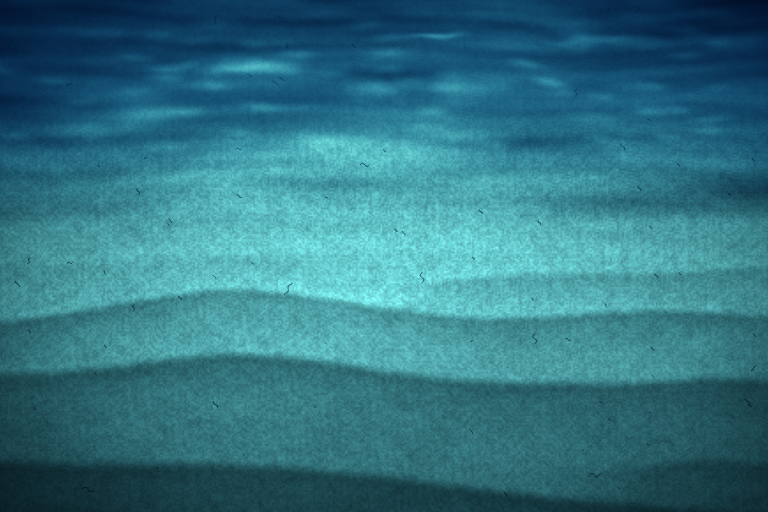
This texture is drawn by a WebGL 1 fragment shader. Its source:

```glsl
precision highp float;
// Rippled sand on a shallow sea floor, fading into deep blue water.
// A wide pool of light is shaded by soft dune crests (line plus bumps), then
// dappled with stretched cellular glints, layered sines, grain and debris.

uniform vec2 u_resolution;

const vec2 LIGHT_CENTER = vec2(0.51, 0.46);
const vec2 LIGHT_SIZE = vec2(0.55, 0.30);
const float AMBIENT = 0.36;
const float LIGHT_GAIN = 0.48;
const float VIGNETTE = 0.55;
const float GLINT_GAIN = 0.17;
const float RIPPLE_GAIN = 0.022;
const float MOTTLE_GAIN = 0.11;
const float GRAIN_GAIN = 0.20;
const float FLECK_GAIN = 0.16;
const float DEBRIS_GAIN = 0.45;
// Each channel is gain * light ^ power, so dim areas shift in hue.
const vec3 SAND_GAIN = vec3(0.54, 1.01, 1.0);
const vec3 SAND_POWER = vec3(1.36, 1.10, 1.0);
const vec3 WATER_GAIN = vec3(0.64, 1.11, 1.0);
const vec3 WATER_POWER = vec3(2.6, 1.57, 1.0);

vec2 hash2(vec2 c) {
  vec2 k = vec2(dot(c, vec2(127.1, 311.7)), dot(c, vec2(269.5, 183.3)));
  return fract(sin(k) * 43758.55);
}

// Smooth value noise, -0.5 to 0.5.
float noise(vec2 p) {
  vec2 c = floor(p), f = fract(p);
  f = f * f * (3.0 - 2.0 * f);
  float low = mix(hash2(c).x, hash2(c + vec2(1.0, 0.0)).x, f.x);
  float high = mix(hash2(c + vec2(0.0, 1.0)).x, hash2(c + 1.0).x, f.x);
  return mix(low, high, f.y) - 0.5;
}

// Soft spots of random strength around cell points.
float spots(vec2 p, float radius, float rarity) {
  vec2 base = floor(p);
  float sum = 0.0;
  for (int j = -1; j <= 1; j++) {
    for (int i = -1; i <= 1; i++) {
      vec2 c = base + vec2(float(i), float(j));
      vec2 d = (c + hash2(c) - p) / radius;
      sum += smoothstep(rarity, 1.0, hash2(c + 31.0).y) * exp(-dot(d, d));
    }
  }
  return sum;
}

float bump(float x, float center, float width) {
  float t = (x - center) / width;
  return exp(-t * t);
}

float patchAt(vec2 uv, vec2 center, vec2 size) {
  vec2 t = (uv - center) / size;
  return exp(-dot(t, t));
}

// Dark lee below a crest, thin lit lip above it.
float dune(float y, float crest, float depth, float reach, float soft) {
  float d = crest - y;
  float below = smoothstep(-soft, 2.0 * soft, d);
  float lee = below * exp(-max(d, 0.0) / reach);
  float lip = (1.0 - below) * exp(min(d, 0.0) / 0.03);
  return 1.0 + depth * (0.25 * lip - lee);
}

// A thin short strand in a few of the cells.
float debris(vec2 p, float scale, float pixel) {
  vec2 cell = floor(p * scale);
  vec2 r = hash2(cell + 17.0);
  vec2 q = fract(p * scale) - 0.25 - 0.5 * hash2(cell);
  float angle = 6.283 * r.x;
  vec2 along = vec2(cos(angle), sin(angle));
  float reach = 0.01 + 0.09 * r.y * r.y;
  q += along.yx * 0.025 * sin(dot(q, along) * 45.0);
  float d = length(q - along * clamp(dot(q, along), -reach, reach)) / scale;
  return step(0.78, fract(r.x * 7.3 + r.y)) * (1.0 - smoothstep(0.0, 0.0012 + 0.6 * pixel, d));
}

void main() {
  vec2 uv = gl_FragCoord.xy / u_resolution;
  vec2 p = gl_FragCoord.xy / u_resolution.y;
  float x = uv.x;
  float pixel = 1.0 / u_resolution.y;
  float far = smoothstep(0.55, 0.85, uv.y);
  float y = uv.y + 0.006 * noise(p * vec2(9.0, 14.0)) + 0.004 * noise(p * 70.0);

  // Pool of light and its broad patches
  float light = AMBIENT + LIGHT_GAIN * patchAt(uv, LIGHT_CENTER, LIGHT_SIZE);
  light += 0.15 * patchAt(uv, vec2(0.44, 0.70), vec2(0.15, 0.032));
  light += 0.10 * patchAt(uv, vec2(0.30, 0.645), vec2(0.09, 0.035));
  light -= 0.10 * patchAt(uv, vec2(0.44, 0.642), vec2(0.12, 0.014));
  light -= 0.11 * patchAt(uv, vec2(0.70, 0.715), vec2(0.11, 0.025));
  light -= 0.16 * patchAt(uv, vec2(0.79, 0.597), vec2(0.13, 0.027));
  light -= 0.19 * patchAt(uv, vec2(0.99, 0.625), vec2(0.11, 0.035));
  light -= 0.07 * patchAt(uv, vec2(0.02, 0.62), vec2(0.16, 0.09));

  // Soft ripples and uneven mottling, finer with distance
  float phase = 46.0 * y + 40.0 * y * y + 1.8 * sin(5.0 * x + 4.0 * y) + 0.9 * sin(13.0 * x - 9.0 * y);
  float ripple = sin(phase) + 0.5 * sin(1.9 * phase + 3.0 * sin(4.0 * x));
  light += RIPPLE_GAIN * ripple * smoothstep(0.42, 0.6, y);
  float mottle = noise(p * vec2(4.0, 19.0)) + 0.6 * noise(p * vec2(11.0, 43.0) + 5.0);
  light += MOTTLE_GAIN * mottle * mix(0.4, 1.0, far);

  // Glints in the far water
  vec2 warp = vec2(0.5 * noise(p * vec2(6.0, 25.0)), 0.35 * sin(8.0 * x) + 0.8 * noise(p * 9.0));
  float glint = spots(p * vec2(6.0, 24.0) + warp, 0.42, 0.45);
  glint += 0.7 * spots(p * vec2(13.0, 48.0) + warp, 0.42, 0.6);
  light += GLINT_GAIN * glint * smoothstep(0.62, 0.75, y) * (1.0 - 0.75 * smoothstep(0.88, 1.0, y));
  float wave = 0.012 * noise(p * vec2(22.0, 40.0));
  vec2 g = uv + vec2(0.0, wave);
  light += 0.24 * patchAt(g, vec2(0.345, 0.868), vec2(0.045, 0.012));
  light += 0.22 * patchAt(g, vec2(0.57, 0.928), vec2(0.035, 0.006));
  light += 0.18 * patchAt(g, vec2(0.49, 0.825), vec2(0.04, 0.014));
  light += 0.18 * patchAt(g, vec2(0.79, 0.917), vec2(0.08, 0.010));
  light += 0.12 * patchAt(g, vec2(0.11, 0.745), vec2(0.05, 0.018));

  // Dune crests, far to near
  float rightBank = smoothstep(0.48, 0.64, x);
  float nearBank = smoothstep(0.74, 0.90, x);
  light *= dune(y, 0.485 + 0.055 * x + 0.028 * bump(x, 0.8, 0.2), 0.09, 0.025, 0.010);
  light *= dune(y, 0.405 + 0.075 * x + 0.014 * bump(x, 0.68, 0.12), 0.2 * rightBank, 0.05, 0.007);
  light *= dune(y, 0.366 + 0.012 * x + 0.066 * bump(x, 0.31, 0.22) + 0.02 * bump(x, 0.84, 0.15), 0.32, 0.06, 0.007);
  light *= dune(y, 0.27 - 0.025 * x + 0.048 * bump(x, 0.32, 0.2) + 0.018 * bump(x, 0.95, 0.13), 0.40, 0.075, 0.009);
  light *= dune(y, 0.07 + 0.033 * bump(x, 0.92, 0.15), 0.25 * nearBank, 0.05, 0.010);
  light *= dune(y, 0.098 - 0.1 * x + 0.033 * bump(x, 0.38, 0.25), 0.38, 0.14, 0.010);

  // Vignette, sand grain, pale flecks and debris
  light *= 1.0 - VIGNETTE * smoothstep(0.42, 0.8, length(uv - 0.5));
  float grain = noise(p * 290.0) + 0.6 * noise(p * 130.0 + 7.0) + 0.4 * noise(p * 45.0);
  float fleck = spots(p * 75.0, 0.16, 0.6) * (0.5 + noise(p * 9.0));
  light *= 1.0 + (GRAIN_GAIN * grain + FLECK_GAIN * fleck) * (1.0 - 0.7 * far);
  float strands = max(debris(p, 8.0, pixel), debris(p + 3.7, 14.0, pixel));
  light *= 1.0 - DEBRIS_GAIN * strands * (1.0 - 0.6 * far);

  // Green sand below, blue water above
  light = clamp(light, 0.02, 1.0);
  float water = smoothstep(0.5, 0.84, y);
  vec3 color = mix(SAND_GAIN, WATER_GAIN, water) * pow(vec3(light), mix(SAND_POWER, WATER_POWER, water));
  gl_FragColor = vec4(color, 1.0);
}
```
